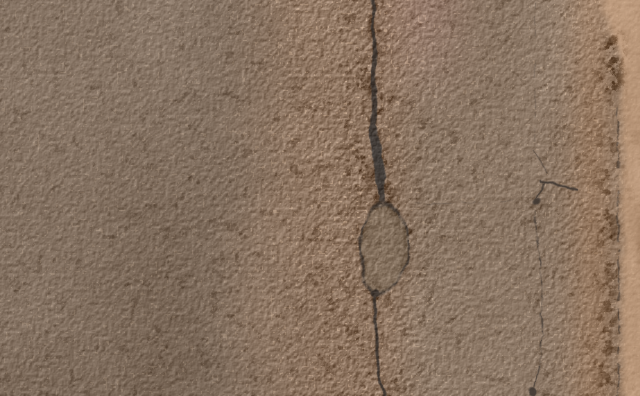
A WebGL 1 fragment shader for this texture:

```glsl
precision highp float;
// Weathered asphalt seen from above: a long crack with an oval patch, a thin
// branching crack and a sandy verge. Smooth colour bands are blended first,
// then embossed noise grain, then cracks from ragged distance functions.
uniform vec2 u_resolution;

#define GRAIN_SCALE 125.0
#define GRAIN_DEPTH 0.17
#define SPECKLE 0.11
#define RAGGED 0.007
#define PATCH_CENTER vec2(0.971, 0.373)
#define PATCH_RADIUS vec2(0.060, 0.112)
#define CRACK_COLOR vec3(0.235, 0.205, 0.185)
#define GREY_ROAD vec3(0.512, 0.440, 0.378)
#define BROWN_ROAD vec3(0.570, 0.470, 0.390)
#define SAND vec3(0.725, 0.590, 0.475)

float hash(vec2 p) {
  vec3 q = fract(p.xyx * vec3(0.1031, 0.1030, 0.0973));
  q += dot(q, q.yzx + 33.33);
  return fract((q.x + q.y) * q.z);
}

float noise(vec2 p) {
  vec2 i = floor(p), f = fract(p);
  f = f * f * (3.0 - 2.0 * f);
  return mix(mix(hash(i), hash(i + vec2(1, 0)), f.x),
             mix(hash(i + vec2(0, 1)), hash(i + vec2(1, 1)), f.x), f.y);
}

float fbm(vec2 p) {
  float sum = 0.0, amp = 0.5;
  for (int i = 0; i < 4; i++) {
    sum += amp * noise(p);
    p = p * 2.03 + 17.1;
    amp *= 0.5;
  }
  return sum / 0.9375;
}

float segment(vec2 p, vec2 a, vec2 b) {
  vec2 ab = b - a;
  return length(p - a - ab * clamp(dot(p - a, ab) / dot(ab, ab), 0.0, 1.0));
}

// Coverage of a stroke whose edge is at least one pixel soft.
float stroke(float d, float halfWidth) {
  float soft = max(0.003, 1.0 / u_resolution.y);
  return 1.0 - smoothstep(halfWidth - soft, halfWidth + soft, d);
}

float bump(float x, float center, float width) {
  float t = (x - center) / width;
  return exp(-t * t);
}

vec3 roadColor(vec2 p) {
  float cloud = fbm(p * 5.0) - 0.5;
  vec3 col = mix(GREY_ROAD, BROWN_ROAD, smoothstep(0.50, 0.80, p.x + 0.12 * cloud));
  col = mix(col, vec3(0.545, 0.465, 0.395), smoothstep(0.95, 1.10, p.x));
  col += vec3(0.045, 0.020, 0.030) * bump(p.x, 1.08, 0.10) * smoothstep(0.65, 1.0, p.y);
  col += 0.035 * (p.y - 0.45) * (1.0 - smoothstep(0.4, 0.8, p.x));
  col -= 0.030 * bump(p.x, 0.42, 0.18) * bump(p.y, 0.30, 0.35);
  col += vec3(0.040, 0.005, -0.020) * bump(p.x, 1.50, 0.07);
  col += 0.05 * smoothstep(1.25, 1.45, p.x) * smoothstep(0.75, 1.0, p.y);
  return col + 0.06 * cloud;
}

void main() {
  vec2 p = gl_FragCoord.xy / u_resolution.y;
  vec2 jitter = vec2(fbm(p * 38.0), fbm(p * 38.0 + 71.0)) - 0.5;
  vec2 w = p + RAGGED * 2.0 * jitter;
  float rough = fbm(p * 60.0 + 9.0);
  vec3 col = roadColor(p);

  // Sandy verge, wider at the top, with a dark crumbling rim.
  float rim = 1.568 - 0.045 * smoothstep(0.82, 1.0, p.y);
  float sand = smoothstep(-0.018, 0.018, w.x - rim);
  col = mix(col, SAND + 0.08 * (fbm(p * vec2(30.0, 9.0)) - 0.5), sand);
  float crumbs = bump(p.x, 1.55, 0.028) * smoothstep(0.73, 0.79, p.y) * (1.0 - smoothstep(0.88, 0.95, p.y));
  crumbs += 0.6 * bump(p.x, 1.535, 0.030) * (1.0 - smoothstep(0.60, 0.72, p.y));
  col -= 0.24 * crumbs * smoothstep(0.46, 0.65, rough);
  float rimLine = stroke(abs(w.x - 1.562), 0.002) * (1.0 - smoothstep(0.70, 0.77, p.y));
  col = mix(col, CRACK_COLOR, 0.6 * rimLine * smoothstep(0.32, 0.55, rough));
  col -= 0.12 * bump(p.x, 1.615, 0.012) * bump(p.y, 0.40, 0.06) * rough;

  // Embossed grain, coarser in effect beside the main crack.
  vec2 g = p * GRAIN_SCALE;
  vec2 light = vec2(-0.45, 0.55);
  float emboss = noise(g) - noise(g + light) + 0.6 * (noise(g * 1.9) - noise(g * 1.9 + light));
  float coarse = 0.65 + 0.45 * bump(p.x, 0.90, 0.22) + 0.2 * bump(p.x, 1.45, 0.12);
  coarse *= 1.0 - 0.6 * sand;
  col += GRAIN_DEPTH * coarse * emboss;
  col += 0.07 * coarse * (fbm(g * 0.55) - 0.5);
  float fleck = smoothstep(0.80, 0.95, noise(g * 1.4 + 40.0));
  col += SPECKLE * coarse * fleck * vec3(1.0, 0.92, 0.80);
  col -= 0.10 * coarse * smoothstep(0.64, 0.78, fbm(g * 0.4 + 5.0));

  // Oval patch, tapered towards its foot.
  vec2 q = (w - PATCH_CENTER) / PATCH_RADIUS;
  q.x += 0.25 * smoothstep(0.2, 1.0, -q.y);
  float oval = (length(q) - 1.0) * PATCH_RADIUS.x;
  col = mix(col, vec3(0.50, 0.435, 0.365) + 0.11 * emboss, 0.65 * stroke(oval, 0.0));
  float ring = stroke(abs(oval), 0.003) * (0.45 + 0.55 * smoothstep(0.30, 0.55, rough));

  // Main crack: its centre line and half width both follow the height.
  float above = smoothstep(0.47, 0.50, p.y);
  float below = 1.0 - smoothstep(0.25, 0.275, p.y);
  float lowX = 0.947 + 0.006 * (1.0 - smoothstep(0.05, 0.2, p.y)) + 0.018 * (1.0 - smoothstep(0.0, 0.06, p.y));
  float highX = 0.944 + 0.022 * (1.0 - smoothstep(0.47, 0.70, p.y));
  float crackDist = abs(w.x - mix(lowX, highX, step(0.37, p.y)));
  float wedge = bump(p.y, 0.60, 0.085);
  float halfWidth = 0.004 + 0.010 * wedge + 0.003 * bump(p.y, 0.80, 0.08);
  float crack = stroke(crackDist, halfWidth) * max(above, below);
  float halo = exp(-crackDist * 38.0) * max(above, 0.6 * below) + 0.7 * exp(-abs(oval) * 65.0);
  col -= 0.20 * halo * smoothstep(0.40, 0.68, rough);
  col -= 0.16 * bump(p.x, 0.90, 0.030) * bump(p.y, 0.58, 0.07) * smoothstep(0.45, 0.65, rough);
  float foot = stroke(length((w - vec2(0.948, 0.262)) * vec2(0.8, 1.0)), 0.010);
  vec3 crackCol = CRACK_COLOR + vec3(0.02, 0.035, 0.045) * wedge + 0.10 * emboss;
  col = mix(col, crackCol, 0.92 * max(crack, max(0.85 * ring, foot)));

  // Thin branching crack on the right and its faint cross joint.
  float fork = stroke(segment(w, vec2(1.365, 0.543), vec2(1.455, 0.523)), 0.003);
  fork = max(fork, stroke(segment(w, vec2(1.375, 0.540), vec2(1.352, 0.495)), 0.002));
  fork = max(fork, stroke(length((w - vec2(1.356, 0.493)) * vec2(0.7, 1.0)), 0.007));
  fork = max(fork, 0.7 * stroke(segment(w, vec2(1.346, 0.62), vec2(1.382, 0.565)), 0.001));
  float stemX = 1.352 + 0.016 * smoothstep(0.0, 0.12, p.y) * (1.0 - smoothstep(0.28, 0.46, p.y)) - 0.008 * (1.0 - smoothstep(0.0, 0.08, p.y));
  float stem = stroke(abs(w.x - stemX), 0.0015) * (1.0 - smoothstep(0.45, 0.48, p.y));
  fork = max(fork, stem * (0.35 + 0.6 * smoothstep(0.4, 0.6, rough)));
  fork = max(fork, stroke(length(w - vec2(1.343, 0.012)), 0.010));
  float joint = stroke(segment(w, vec2(1.05, 0.485), vec2(1.33, 0.492)), 0.001);
  joint += stroke(abs(w.x - 1.35), 0.001) * smoothstep(0.62, 0.66, p.y);
  fork = max(fork, 0.4 * joint * smoothstep(0.45, 0.6, rough));
  col = mix(col, CRACK_COLOR, 0.85 * fork);

  gl_FragColor = vec4(clamp(col, 0.0, 1.0), 1.0);
}
```
